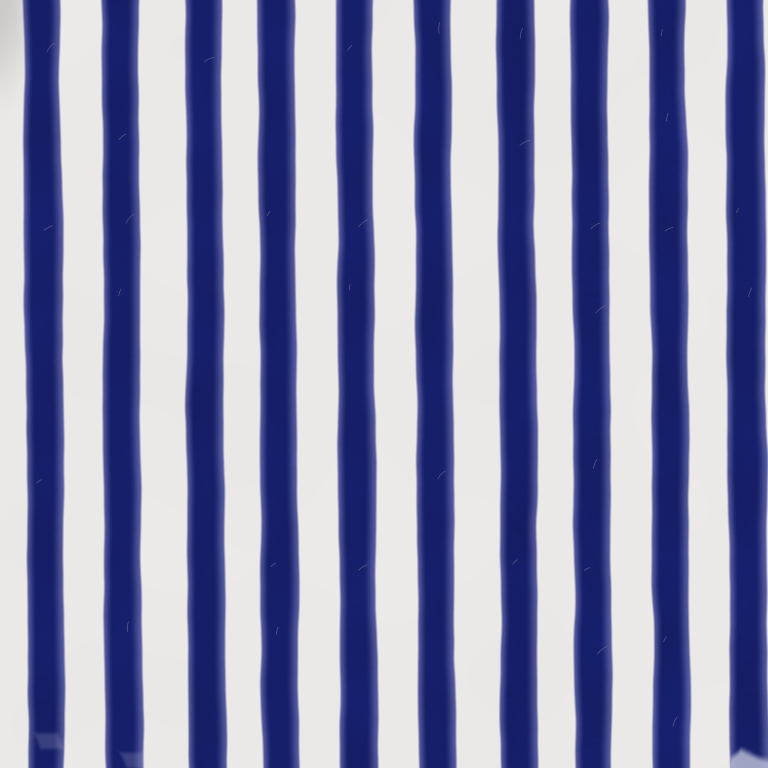
A three.js fragment shader for this pattern:

```glsl
varying vec2 vUv;

#define STRIPES 10.0
#define PITCH 0.1018
#define FIRST_CENTER 0.0573
#define HALF_WIDTH 0.0240
#define LEAN 0.0060
#define WOBBLE 0.0042
#define EDGE_BLUR 0.0020
#define RIM_WIDTH 0.0135
#define PAPER vec3(0.922, 0.914, 0.910)
#define INK_CORE vec3(0.085, 0.120, 0.410)
#define INK_RIM vec3(0.340, 0.360, 0.620)
#define GLARE vec3(0.720, 0.730, 0.830)

vec2 hash2(vec2 p) {
  p = vec2(dot(p, vec2(127.1, 311.7)), dot(p, vec2(269.5, 183.3)));
  return fract(sin(p) * 43758.5);
}

float gradientDot(vec2 cell, vec2 offset) {
  return dot(hash2(cell) * 2.0 - 1.0, offset);
}

float gradientNoise(vec2 p) {
  vec2 i = floor(p), f = fract(p);
  vec2 u = f * f * f * (f * (f * 6.0 - 15.0) + 10.0);
  vec2 e = vec2(1.0, 0.0);
  return mix(
    mix(gradientDot(i, f), gradientDot(i + e, f - e), u.x),
    mix(gradientDot(i + e.yx, f - e.yx), gradientDot(i + 1.0, f - 1.0), u.x), u.y);
}

// Hand-drawn outline: slow swells plus finer ripples
float edgeWobble(float seed, float y) {
  return WOBBLE * (gradientNoise(vec2(seed, y * 8.0))
                 + 0.35 * gradientNoise(vec2(seed + 40.3, y * 23.0)));
}

float boxMask(vec2 p, vec2 halfSize, float blur) {
  vec2 d = abs(p) - halfSize;
  return 1.0 - smoothstep(-blur, blur, max(d.x, d.y));
}

// Rare hairline scratch inside one section of a stripe
float scratch(vec2 p, float stripe) {
  float row = floor(p.y * 9.0);
  vec2 h = hash2(vec2(stripe + 3.0, row + 17.0));
  vec2 q = vec2(p.x - (h.x - 0.5) * 0.025, p.y - (row + 0.3 + 0.4 * h.y) / 9.0);
  float angle = 0.4 + h.y * 1.2;
  q = mat2(cos(angle), -sin(angle), sin(angle), cos(angle)) * q;
  q.y += 18.0 * q.x * q.x;
  float present = step(0.72, fract(h.x * 7.3 + h.y * 3.1));
  return present * boxMask(q, vec2(0.003 + 0.005 * h.x, 0.0004), 0.0010);
}

void main() {
  vec2 p = vUv;

  // Stripe index and its uneven spacing
  float x = p.x + LEAN * (p.y - 0.5);
  float stripe = floor((x - FIRST_CENTER) / PITCH + 0.5);
  float shift = 0.0065 * step(abs(mod(stripe, 4.0) - 2.0), 0.5);
  float across = x - FIRST_CENTER - stripe * PITCH - shift;

  // Distance inward from the two independently wavering edges
  float lastStripe = step(STRIPES - 1.5, stripe);
  float leftIn = across + HALF_WIDTH + 0.002 * lastStripe
               + edgeWobble(stripe * 2.0 + 0.37, p.y);
  float rightIn = HALF_WIDTH - across + edgeWobble(stripe * 2.0 + 61.43, p.y);
  float inside = min(leftIn, rightIn);
  float coverage = smoothstep(-EDGE_BLUR, EDGE_BLUR, inside);

  // Thin pooled ink: pale rims, broader on the right
  float depth = smoothstep(-0.001, RIM_WIDTH * 0.85, leftIn)
              * smoothstep(-0.001, RIM_WIDTH * 1.15, rightIn);
  vec3 ink = mix(INK_RIM, INK_CORE, depth);
  ink *= 1.0 + 0.10 * gradientNoise(vec2(p.x * 14.0, p.y * 9.0))
             + 0.04 * gradientNoise(p * 150.0);

  // Scratches and dull reflections on the glaze
  ink = mix(ink, vec3(0.62, 0.56, 0.66), 0.55 * scratch(vec2(across, p.y), stripe));
  vec2 dull = vec2(across - 0.006 + 0.4 * (p.y - 0.03), p.y - 0.035 + 0.025 * stripe);
  ink = mix(ink, GLARE, 0.22 * step(stripe, 1.5) * boxMask(dull, vec2(0.015, 0.010), 0.004));

  // Pale ground, shaded at the upper left corner
  vec3 ground = PAPER * (1.0 + 0.010 * gradientNoise(p * 5.0));
  float corner = length(vec2(p.x, (1.0 - p.y) * 0.35));
  ground *= 1.0 - 0.13 * (1.0 - smoothstep(0.005, 0.060, corner));

  vec3 color = mix(ground, ink, coverage);

  // Bright reflection in the lower right corner
  float rise = 0.026 - 0.9 * abs(p.x - 0.965) * step(p.x, 0.965)
             - 0.35 * max(p.x - 0.965, 0.0) + 0.006 * gradientNoise(p * 40.0);
  float glare = 1.0 - smoothstep(rise - 0.010, rise + 0.004, p.y);
  color = mix(color, GLARE, 0.85 * glare * coverage);

  gl_FragColor = vec4(color, 1.0);
}
```
